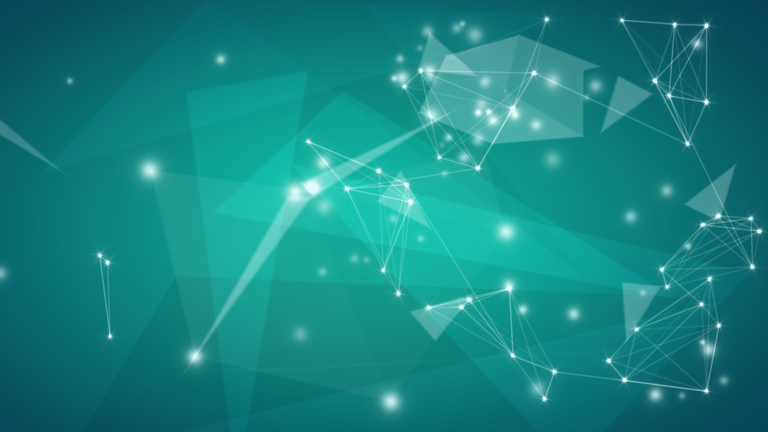
Give the GLSL for this background, as a Shadertoy shader.

```glsl
// Teal backdrop with a plexus of glowing nodes, thin links and translucent facets.

float hash(vec2 p) {
    return fract(sin(dot(p, vec2(127.1, 311.7))) * 43758.5453);
}

vec2 hash2(vec2 p) {
    return vec2(hash(p), hash(p + 17.3));
}

float cross2(vec2 a, vec2 b) {
    return a.x * b.y - a.y * b.x;
}

// Coverage of a triangle with softened edges
float facet(vec2 p, vec2 a, vec2 b, vec2 c, float soft) {
    float side = sign(cross2(b - a, c - a));
    float ab = cross2(b - a, p - a) / length(b - a);
    float bc = cross2(c - b, p - b) / length(c - b);
    float ca = cross2(a - c, p - c) / length(a - c);
    return smoothstep(-soft, soft, min(min(ab * side, bc * side), ca * side));
}

float link(vec2 p, vec2 a, vec2 b) {
    vec2 ab = b - a;
    float along = clamp(dot(p - a, ab) / dot(ab, ab), 0.0, 1.0);
    return 1.0 - smoothstep(0.0, 0.0034, length(p - a - ab * along));
}

float softDot(vec2 p, vec2 c, float radius) {
    vec2 q = (p - c) / radius;
    return exp(-dot(q, q)) + 0.16 * exp(-dot(q, q) * 0.25);
}

// Sharp core with a small six-armed flare
float spark(vec2 q) {
    float d = length(q);
    float rays = pow(abs(cos(3.0 * atan(q.y, q.x + 1e-5) + 0.4)), 16.0);
    return exp(-d * d / 0.000028) + (0.15 + 0.4 * rays) * exp(-d / 0.009);
}

// Six groups on a ring at the right, a seventh alone at the left
vec2 groupCentre(float k) {
    float a = k * 1.0472;
    return k > 5.5 ? vec2(0.27, 0.34) : vec2(1.28, 0.5) + vec2(0.38, 0.33) * vec2(cos(a), sin(a));
}

vec2 node(float k, float i) {
    vec2 spread = k > 5.5 ? vec2(0.08, 0.24) : vec2(0.42, 0.36);
    return groupCentre(k) + (hash2(vec2(i + 2.0, k * 7.0 + 3.0)) - 0.5) * spread;
}

// Corner of the bright fan near the top
vec2 rim(float i) {
    float a = i * 1.0472 + 0.35;
    return vec2(1.17, 0.79) + vec2(0.22, 0.155) * (0.8 + 0.3 * hash(vec2(i, 5.0))) * vec2(cos(a), sin(a));
}

void mainImage(out vec4 fragColor, in vec2 fragCoord) {
    vec2 p = fragCoord / iResolution.y;
    p.x *= 1.7778 * iResolution.y / iResolution.x;

    // Vignetted gradient
    float r = length((p - vec2(0.84, 0.48)) / vec2(0.92, 0.55));
    vec3 col = mix(vec3(0.055, 0.645, 0.58), vec3(0.02, 0.24, 0.32), smoothstep(0.1, 1.57, r));

    // Large faint panes, some lighter and some darker
    float shade = 0.0;
    for (float i = 0.0; i < 9.0; i++) {
        vec2 a = hash2(vec2(i, 31.0)) * vec2(2.0, 1.4) - vec2(0.1, 0.2);
        vec2 b = hash2(vec2(i, 47.0)) * vec2(2.0, 1.4) - vec2(0.1, 0.2);
        vec2 c = hash2(vec2(i, 59.0)) * vec2(2.0, 1.4) - vec2(0.1, 0.2);
        shade += facet(p, a, b, c, 0.003) * (hash(vec2(i, 71.0)) - 0.45) * 0.16;
    }
    col *= 1.0 + shade;

    // Central panes and streaks meeting at one hub
    vec2 hub = vec2(0.706, 0.56), low = vec2(0.451, 0.174), foot = vec2(0.905, 0.07);
    vec2 east = vec2(1.172, 0.463), west = vec2(0.347, 0.606);
    float light = 0.07 * facet(p, west, low, hub, 0.003);
    light += 0.05 * facet(p, low, foot, hub, 0.003);
    light += 0.03 * facet(p, foot, east, hub, 0.003);
    light += 0.05 * facet(p, east, vec2(1.12, 0.65), hub, 0.003);
    light += 0.32 * facet(p, low, hub + vec2(-0.04, -0.015), hub + vec2(0.015, -0.015), 0.006);
    light += 0.34 * facet(p, hub + vec2(-0.01, 0.015), hub + vec2(0.02, -0.015), vec2(1.03, 0.733), 0.005);
    light += 0.22 * facet(p, vec2(-0.02, 0.74), vec2(0.139, 0.606), vec2(-0.02, 0.70), 0.004);
    light += 0.75 * softDot(p, hub + vec2(-0.023, -0.004), 0.02);
    light += 0.7 * softDot(p, hub + vec2(0.017, 0.006), 0.018);
    light += 0.75 * (softDot(p, low, 0.017) + softDot(p, foot, 0.02));
    light += 0.75 * (softDot(p, west, 0.021) + softDot(p, east, 0.019));

    // Bright fan and small pale triangles
    for (float i = 0.0; i < 6.0; i++) {
        light += (0.2 + 0.12 * hash(vec2(i, 83.0))) * facet(p, rim(i), rim(i + 1.0), vec2(1.17, 0.79), 0.003);
        vec2 c = groupCentre(i) + (hash2(vec2(i, 91.0)) - 0.5) * 0.16;
        float a = 6.283 * hash(vec2(i, 97.0));
        vec2 u = 0.085 * vec2(cos(a), sin(a)), v = 0.08 * vec2(cos(a + 2.3), sin(a + 2.3));
        light += 0.27 * facet(p, c + u, c + v, c - 0.9 * u - 0.5 * v, 0.004);
    }

    // Node groups, linked inside and around the ring
    for (float k = 0.0; k < 7.0; k++) {
        if (k < 5.5) light += 0.2 * link(p, node(k, 0.0), node(mod(k + 1.0, 6.0), 1.0));
        if (length(p - groupCentre(k)) > 0.36) continue;
        float count = k > 5.5 ? 3.0 : 7.0;
        for (float i = 0.0; i < count; i++) {
            vec2 a = node(k, i);
            light += spark(p - a) * (0.7 + 0.4 * hash(vec2(i, k + 101.0)));
            for (float j = 0.0; j < i; j++) {
                vec2 b = node(k, j);
                float near = 1.0 - smoothstep(0.12, 0.4, length(a - b));
                light += link(p, a, b) * near * (0.08 + 0.28 * hash(vec2(i + j * 9.0, k)));
            }
        }
    }

    // Out-of-focus dots: some anywhere, the rest around the groups
    for (float i = 0.0; i < 54.0; i++) {
        vec2 h = hash2(vec2(i, 113.0));
        float k = i < 36.0 ? mod(i, 6.0) : 2.0;
        vec2 c = i < 18.0 ? h * vec2(1.78, 1.0) : groupCentre(k) + (h - 0.5) * vec2(0.4, 0.3);
        float size = hash(vec2(i, 127.0));
        light += softDot(p, c, 0.006 + 0.012 * size * size) * (0.25 + 0.45 * hash(vec2(i, 131.0)));
    }

    col = mix(col, vec3(0.88, 0.99, 0.98), clamp(light, 0.0, 1.0));
    fragColor = vec4(col, 1.0);
}
```
